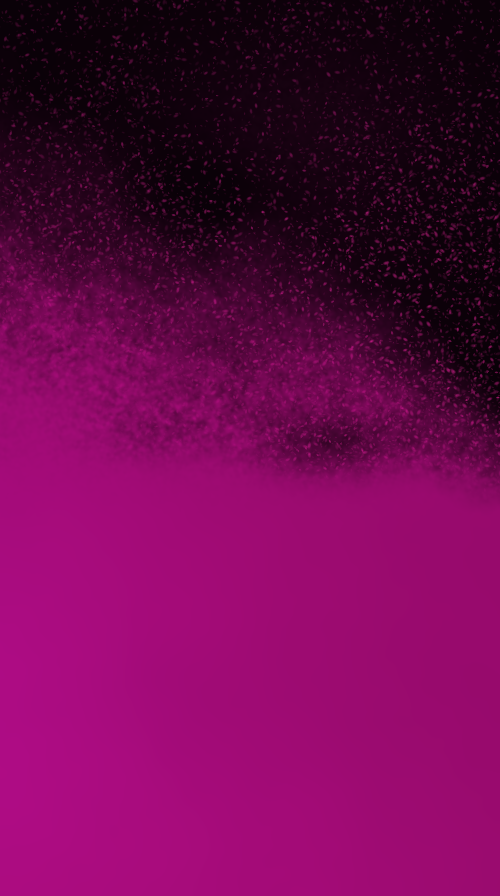
Give the GLSL for this background, as a Shadertoy shader.

```glsl
const vec3 NIGHT = vec3(0.040, 0.003, 0.030);
const vec3 MAGENTA = vec3(0.615, 0.042, 0.440);
const vec3 BRIGHT = vec3(0.685, 0.048, 0.520);
const vec3 DUST = vec3(0.680, 0.110, 0.450);

float hash(vec2 p) {
    return fract(sin(dot(p, vec2(127.1, 311.7))) * 43758.5453);
}

float valueNoise(vec2 p) {
    vec2 cell = floor(p);
    vec2 f = fract(p);
    f = f * f * (3.0 - 2.0 * f);
    float low = mix(hash(cell), hash(cell + vec2(1.0, 0.0)), f.x);
    float high = mix(hash(cell + vec2(0.0, 1.0)), hash(cell + 1.0), f.x);
    return mix(low, high, f.y);
}

vec2 rotate(vec2 p, float angle) {
    float c = cos(angle);
    float s = sin(angle);
    return mat2(c, s, -s, c) * p;
}

float fbm(vec2 p) {
    float sum = 0.0;
    float amplitude = 0.5;
    for (int i = 0; i < 5; i++) {
        sum += amplitude * valueNoise(p);
        p = 2.0 * rotate(p, 0.64) + 7.3;
        amplitude *= 0.5;
    }
    return sum;
}

// Soft elliptical spot, 1 at its centre
float blob(vec2 uv, vec2 centre, vec2 radius) {
    vec2 d = (uv - centre) / radius;
    return exp(-dot(d, d));
}

// Freely scattered, slightly elongated flakes
float grains(vec2 p, float rows, float coverage) {
    vec2 q = p * rows;
    vec2 home = floor(q);
    float light = 0.0;
    for (int j = -1; j <= 1; j++) {
        for (int i = -1; i <= 1; i++) {
            vec2 cell = home + vec2(i, j);
            vec2 centre = cell + vec2(hash(cell + 3.1), hash(cell + 17.7));
            vec2 d = rotate(q - centre, 6.28 * hash(cell + 29.5)) * vec2(0.75, 1.3);
            float radius = mix(0.30, 0.60, hash(cell + 41.3));
            float shine = mix(0.2, 1.0, hash(cell + 83.2));
            float present = step(hash(cell + 59.9), coverage);
            light = max(light, present * shine * (1.0 - smoothstep(0.1, radius, length(d))));
        }
    }
    return light;
}

// Powder thickness: dense below, thinning upward and to the right
float powderDensity(vec2 uv, vec2 p) {
    float cloud = fbm(p * 5.0 + 2.0) - 0.48;
    float wisps = fbm(p * 18.0 + 9.0) - 0.48;
    float y = uv.y + 0.11 * cloud + 0.07 * wisps;
    float top = mix(0.92, 0.57, uv.x) + 0.12 * uv.x * (1.0 - uv.x);
    float base = mix(0.48, 0.42, uv.x);
    float fade = clamp((top - y) / (top - base), 0.0, 1.0);
    float density = mix(fade, fade * fade * (3.0 - 2.0 * fade), 0.6);

    // Hollows and lighter drifts
    density -= 0.42 * blob(uv, vec2(0.66, 0.505), vec2(0.15, 0.035));
    density -= 0.16 * blob(uv, vec2(0.33, 0.515), vec2(0.13, 0.030));
    density -= 0.10 * blob(uv, vec2(0.40, 0.77), vec2(0.14, 0.050));
    density += 0.09 * blob(uv, vec2(0.62, 0.86), vec2(0.28, 0.110));
    density += 0.07 * blob(uv, vec2(0.58, 0.67), vec2(0.22, 0.100));
    return clamp(density, 0.0, 1.0);
}

vec3 powderColour(vec2 uv, vec2 p) {
    float glow = blob(uv, vec2(-0.05, 0.22), vec2(0.42, 0.28));
    glow += 0.25 * blob(uv, vec2(0.45, 0.02), vec2(0.50, 0.18));
    vec3 colour = mix(MAGENTA, BRIGHT, clamp(glow, 0.0, 1.0));
    colour *= 1.0 - 0.03 * smoothstep(0.6, 1.0, uv.x);
    return colour * (1.0 + 0.06 * (fbm(p * 5.0 + 21.0) - 0.48));
}

void mainImage(out vec4 fragColor, in vec2 fragCoord) {
    vec2 uv = fragCoord / iResolution.xy;
    vec2 p = fragCoord / iResolution.y;
    float density = powderDensity(uv, p);

    // Fine mottling where the powder is thin
    float thin = 1.0 - smoothstep(0.55, 1.0, density);
    float mottle = valueNoise(rotate(p, 0.5) * 150.0) + valueNoise(rotate(p, 1.1) * 260.0) - 1.0;
    float loose = smoothstep(0.40, 0.52, uv.y) * (1.0 - smoothstep(0.75, 1.05, density));
    float body = clamp(density * (1.0 + 0.30 * loose * mottle), 0.0, 1.0);
    vec3 colour = mix(NIGHT, powderColour(uv, p), body);

    // Airborne grains, sparser toward the top
    float height = smoothstep(0.55, 1.0, uv.y);
    float clumps = smoothstep(0.25, 0.65, fbm(p * 9.0 + 31.0));
    float coverage = mix(0.60, 0.28, height) * mix(0.6, 1.0, clumps);
    float coarse = grains(rotate(p, 0.4), 165.0, coverage);
    float fine = grains(rotate(p, 1.0) + 0.37, 250.0, coverage);
    float strength = mix(0.72, 0.46, height) * thin * (1.0 - 0.6 * density);
    colour += DUST * (coarse + 0.5 * fine) * strength * (1.0 - 0.5 * body);

    fragColor = vec4(colour, 1.0);
}
```
